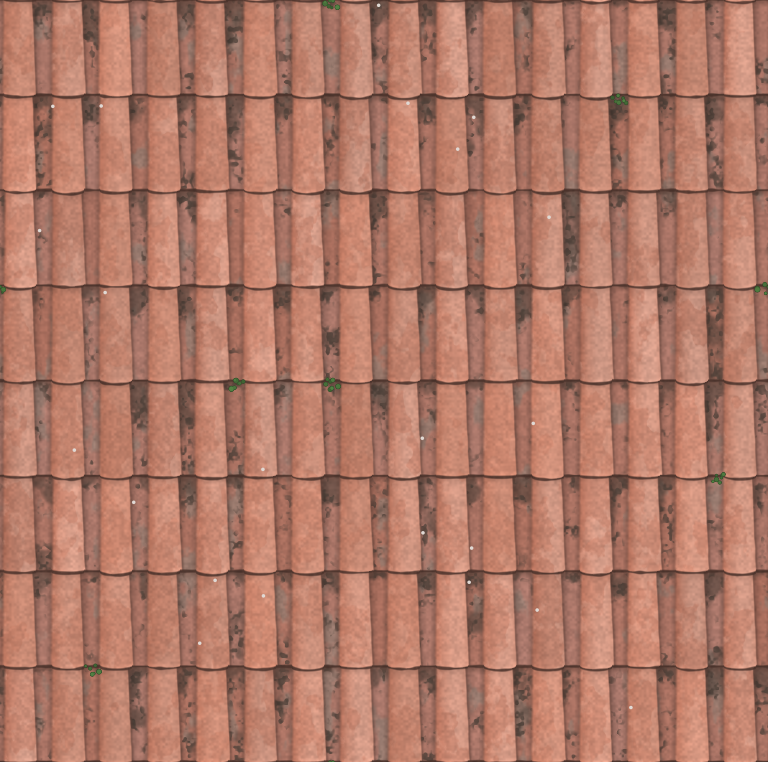
Write a Shadertoy shader that draws this texture.

```glsl
// Weathered terracotta roof: 16 columns by 8 courses of tapered barrel tiles, with moss and lichen.
const vec2 GRID = vec2(16.0, 8.0);
const vec3 LIGHT_CLAY = vec3(0.82, 0.605, 0.53);
const vec3 MID_CLAY = vec3(0.77, 0.53, 0.45);
const vec3 RED_CLAY = vec3(0.67, 0.41, 0.33);
const vec3 PAN_CLAY = vec3(0.68, 0.48, 0.43);
const vec3 SHADOW = vec3(0.40, 0.27, 0.23);
const vec3 LICHEN = vec3(0.30, 0.25, 0.22);
const vec3 DUST = vec3(0.55, 0.49, 0.45);
const vec3 LEAF = vec3(0.27, 0.42, 0.22);

float hash(vec2 p) {
    return fract(sin(dot(p, vec2(127.1, 311.7))) * 43758.5453);
}

// Random value of a grid cell, wrapping at the canvas borders
float cellHash(vec2 cell, float seed) {
    return hash(mod(cell, GRID) + seed * 17.3);
}

// Value noise that wraps after n cells
float noise(vec2 uv, vec2 n) {
    vec2 p = uv * n, i = floor(p), f = fract(p);
    f = f * f * (3.0 - 2.0 * f);
    vec2 a = mod(i, n), b = mod(i + 1.0, n);
    return mix(mix(hash(a), hash(vec2(b.x, a.y)), f.x),
               mix(hash(vec2(a.x, b.y)), hash(b), f.x), f.y);
}

float fbm(vec2 uv, vec2 n) {
    float sum = 0.0, amp = 0.53;
    for (int i = 0; i < 4; i++) {
        sum += amp * noise(uv, n);
        n *= 2.0;
        amp *= 0.5;
    }
    return sum;
}

// Convex tile: shaded across s, stained and tinted per tile
vec3 coverTile(vec2 uv, float s, float y, vec2 id) {
    vec3 col = mix(RED_CLAY, MID_CLAY, smoothstep(-0.05, 0.28, s));
    col = mix(col, LIGHT_CLAY, smoothstep(0.15, 0.6, s));
    col = mix(col, MID_CLAY, 0.6 * smoothstep(0.8, 1.05, s));
    float oval = length(vec2(s - 0.45, y - 0.2 - 0.7 * cellHash(id, 1.0)));
    float stain = fbm(uv, vec2(48.0, 36.0)) + 0.25 - 0.55 * oval + 0.25 * (cellHash(id, 2.0) - 0.5);
    col = mix(col, RED_CLAY * 1.06, 0.42 * smoothstep(0.50, 0.60, stain));
    float bloom = smoothstep(0.55, 0.75, fbm(uv + 0.37, vec2(80.0, 64.0)));
    col = mix(col, LIGHT_CLAY * 1.06, 0.4 * bloom);
    col = mix(col, MID_CLAY * vec3(1.0, 0.93, 0.88), 0.55 * cellHash(id, 3.0));
    return col * (0.95 + 0.1 * cellHash(id, 4.0));
}

// Sunken pan between the tiles: x is measured from its middle
vec3 panTile(vec2 uv, float x, float y, vec2 id) {
    vec3 col = mix(PAN_CLAY, RED_CLAY, 0.6 * cellHash(id, 6.0));
    col = mix(col, DUST, 0.6 * smoothstep(0.57, 0.72, fbm(uv, vec2(40.0, 24.0))));
    float moss = fbm(uv + 0.61, vec2(32.0, 24.0)) + 0.22 * (cellHash(id, 5.0) - 0.5);
    moss += 0.22 * smoothstep(0.6, 1.0, y);
    float grit = noise(uv, vec2(150.0, 130.0)) * 0.6 + noise(uv, vec2(260.0)) * 0.4;
    col = mix(col, LICHEN, 0.8 * smoothstep(0.5, 0.72, grit) * smoothstep(0.46, 0.66, moss));
    col = mix(col, LICHEN, 0.6 * smoothstep(0.62, 0.8, moss + 0.12 * (y - 0.5)));
    return col * mix(0.82, 1.0, smoothstep(-0.2, -0.02, x));
}

// Leaf cluster at a joint, q in course heights
float leaves(vec2 q, vec2 id, float aa) {
    float cover = 0.0;
    for (int i = 0; i < 7; i++) {
        float k = float(i) + 7.0;
        vec2 centre = vec2(cellHash(id, k) - 0.5, cellHash(id, k + 9.0) - 0.75) * vec2(0.16, 0.12);
        float radius = 0.012 + 0.018 * cellHash(id, k + 20.0);
        cover = max(cover, (1.0 - 0.08 * float(i)) * (1.0 - smoothstep(-aa, aa, length(q - centre) - radius)));
    }
    return cover * step(0.91, cellHash(id, 40.0));
}

void mainImage(out vec4 fragColor, in vec2 fragCoord) {
    vec2 uv = fragCoord / iResolution.xy;
    vec2 p = uv * GRID + vec2(0.08, 0.0);
    vec2 aa = GRID / iResolution.xy;
    float column = floor(p.x), f = p.x - column;
    float pan = floor(p.x + 0.5), joint = floor(p.y + 0.5);

    // Curved lower edges that hang over the next course
    float across = (f - 0.16) / 0.68 * 2.0 - 1.0;
    float arc = sqrt(max(1.0 - across * across, 0.0));
    float hang = arc * (0.015 + 0.03 * cellHash(vec2(column, joint), 0.0)) - 0.01;
    float edge = p.y - joint + hang;
    float y = edge < 0.0 ? 1.0 + edge : edge;
    float row = edge < 0.0 ? joint - 1.0 : joint;
    vec2 id = vec2(column, row);

    // Tapered sides, slightly irregular
    float shift = 0.04 * (cellHash(id, 51.0) - 0.5) + 0.012 * (noise(uv, vec2(64.0)) - 0.5);
    float left = 0.15 + 0.015 * y + shift;
    float right = mix(0.85, 0.765, y) + shift + 0.03 * (cellHash(id, 52.0) - 0.5);
    float mask = smoothstep(-0.015 - aa.x, 0.025 + aa.x, f - left) * (1.0 - smoothstep(-aa.x, aa.x, f - right));
    vec3 col = panTile(uv, p.x - pan, y, vec2(pan, row));
    float sideShade = (1.0 - smoothstep(0.0, 0.07, f - right)) * step(left, f) + max(1.0 - (left - f) / 0.11, 0.0) * step(f, left);
    col = mix(col, SHADOW, 0.5 * sideShade);
    col = mix(col, coverTile(uv, (f - left) / (right - left), y, id), mask);

    // Overlap shadow, worn rim and dark gap
    col = mix(col, SHADOW, mix(0.55, 0.2, mask) * smoothstep(0.90, 1.0, y));
    col *= 1.0 + 0.06 * mask * (1.0 - smoothstep(0.015, 0.06, y));
    float gap = 0.007 + 0.012 * noise(uv, vec2(96.0, 64.0));
    col = mix(col, SHADOW * 0.72, 0.85 * (1.0 - smoothstep(gap - aa.y, gap + aa.y, abs(edge + 0.006))));

    // Fine grain, pale specks and leaves
    col *= 0.90 + 0.12 * noise(uv, vec2(300.0)) + 0.08 * noise(uv, vec2(170.0));
    vec2 speckCell = floor(uv * 48.0);
    float speck = length(fract(uv * 48.0) - 0.3 - 0.4 * hash(speckCell + 5.0));
    col = mix(col, vec3(0.88, 0.85, 0.83), step(0.99, hash(speckCell)) * (1.0 - smoothstep(0.07, 0.15, speck)));
    float leaf = leaves(vec2((p.x - pan) * 0.5, p.y - joint), vec2(pan, joint), aa.y);
    col = mix(col, LEAF * (0.5 + 0.7 * leaf), smoothstep(0.0, 0.5, leaf));
    fragColor = vec4(col, 1.0);
}
```
